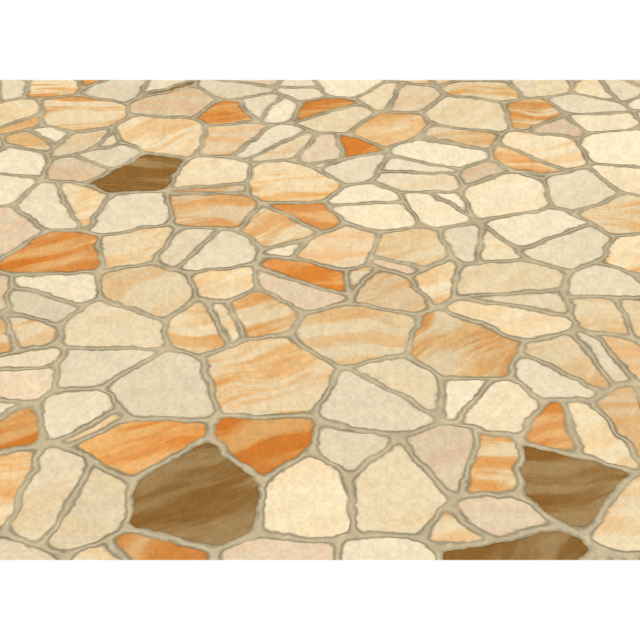
Reproduce this texture procedurally as a WebGL 1 fragment shader.

```glsl
precision highp float;
uniform vec2 u_resolution;

#define HORIZON 1.8
#define PLANE_SCALE vec2(10.0, 23.0)
#define BAND_LOW 0.125
#define BAND_HIGH 0.875
#define JITTER 0.92
#define SIZE_SPREAD 0.26
#define SPLIT_SHARE 0.5
#define HALF_GAP 0.042
#define CORNER 30.0
#define GRAIN 0.07

const vec3 CREAM  = vec3(0.95, 0.885, 0.75);
const vec3 SAND   = vec3(0.86, 0.80, 0.66);
const vec3 TAN    = vec3(0.91, 0.73, 0.48);
const vec3 PINK   = vec3(0.91, 0.75, 0.62);
const vec3 ORANGE = vec3(0.84, 0.50, 0.20);
const vec3 BROWN  = vec3(0.56, 0.40, 0.20);
const vec3 MORTAR = vec3(0.79, 0.725, 0.585);

float hash(vec2 p) {
  return fract(sin(dot(p, vec2(127.1, 311.7))) * 43758.55);
}

float noise(vec2 p) {
  vec2 i = floor(p), f = fract(p);
  f = f * f * (3.0 - 2.0 * f);
  return mix(mix(hash(i), hash(i + vec2(1, 0)), f.x),
             mix(hash(i + vec2(0, 1)), hash(i + vec2(1, 1)), f.x), f.y);
}

float fbm(vec2 p) {
  float sum = 0.0, amp = 0.53;
  for (int i = 0; i < 4; i++) {
    sum += amp * noise(p);
    p = p * 2.1 + 17.3;
    amp *= 0.5;
  }
  return sum;
}

// Stone centre in xy, its size weight in z
vec3 site(vec2 cell) {
  vec2 offset = vec2(hash(cell), hash(cell + 43.7)) - 0.5;
  return vec3(cell + 0.5 + JITTER * offset, SIZE_SPREAD * hash(cell + 91.3));
}

float power(vec2 p, vec3 s) {
  vec2 d = p - s.xy;
  return dot(d, d) - s.z;
}

// Weighted cells, some cut in two: x = distance to the joint, yz = stone id
vec3 paving(vec2 p) {
  vec2 base = floor(p), home = base;
  float nearest = 1e3;
  for (int j = -2; j <= 2; j++) for (int i = -2; i <= 2; i++) {
    vec2 cell = base + vec2(i, j);
    float d = power(p, site(cell));
    if (d < nearest) { nearest = d; home = cell; }
  }
  vec3 own = site(home);
  float sum = 0.0;
  for (int j = -2; j <= 2; j++) for (int i = -2; i <= 2; i++) {
    vec2 cell = base + vec2(i, j);
    if (distance(cell, home) > 0.5) {
      vec3 s = site(cell);
      float e = (power(p, s) - nearest) / (2.0 * distance(s.xy, own.xy));
      sum += exp(-CORNER * e);
    }
  }
  vec2 id = home;
  if (hash(home + 7.9) < SPLIT_SHARE) {
    float turn = 6.283 * hash(home + 15.1);
    float cut = dot(p - own.xy, vec2(cos(turn), sin(turn))) + 0.1;
    sum += exp(-CORNER * abs(cut));
    id += 0.37 * step(0.0, cut);
  }
  return vec3(-log(sum) / CORNER, id);
}

// Sandstone with veins running along its own direction
vec3 stone(vec2 p, vec2 id) {
  float kind = hash(id + 3.3), tint = hash(id + 5.7), stain = hash(id + 8.1);
  float turn = mix(-0.2, 0.85, hash(id + 2.2));
  float c = cos(turn), s = sin(turn);
  vec2 q = vec2(c * p.x + s * p.y, c * p.y - s * p.x) + 31.0 * stain;
  q.y += 0.25 * noise(p * 2.0);
  float vein = smoothstep(0.36, 0.70, fbm(q * vec2(0.9, 4.5)));
  float cloud = smoothstep(0.3, 0.7, fbm(q * vec2(0.8, 1.6) + 9.0));
  vec3 col = mix(CREAM, SAND, 0.65 * tint * tint + 0.25 * cloud * tint);
  col = mix(col, PINK, 0.6 * step(0.8, tint) * (0.4 + 0.6 * vein));
  col = mix(col, TAN, clamp(1.5 * stain - 0.5, 0.0, 1.0) * (0.3 + 0.7 * vein));
  col = mix(col, ORANGE, 0.55 * smoothstep(0.55, 0.95, stain) * vein * cloud);
  float rust = step(0.90, kind) * (1.0 - step(0.975, kind));
  col = mix(col, mix(ORANGE, TAN, 0.75 * vein), rust * (0.75 + 0.25 * cloud));
  col = mix(col, mix(BROWN, SAND, 0.35 * vein), step(0.975, kind));
  return col * (0.97 + 0.09 * hash(id + 6.4));
}

void main() {
  vec2 uv = gl_FragCoord.xy / u_resolution;
  float pixel = 1.0 / u_resolution.y;

  // Ground plane seen in perspective
  float depth = 1.0 / (HORIZON - uv.y);
  vec2 p = PLANE_SCALE * depth * vec2(uv.x - 0.5, 1.0) + 40.0;
  float blur = PLANE_SCALE.y * depth * depth * pixel;

  // Chipped edges
  vec2 rough = vec2(noise(p * 5.0), noise(p * 5.0 + 60.0)) - 0.5;
  vec2 chips = vec2(noise(p * 17.0), noise(p * 17.0 + 80.0)) - 0.5;
  vec3 slab = paving(p + 0.07 * rough + 0.025 * chips);
  float edge = slab.x - HALF_GAP;

  // Stones over mortar, with a thin shaded rim
  vec3 col = mix(MORTAR * (0.95 + 0.1 * noise(p * 9.0)), stone(p, slab.yz),
                 smoothstep(-0.7 * blur, 0.7 * blur, edge));
  float rim = 1.0 - smoothstep(0.0, 0.018 + blur, abs(edge + 0.008));
  col *= 1.0 - 0.2 * rim * (0.3 + noise(p * 4.0 + 20.0));
  col *= 1.0 + GRAIN * (noise(uv * 230.0) + 0.6 * noise(uv * 90.0) - 0.8);

  // White margins above and below
  float band = smoothstep(-pixel, pixel, min(uv.y - BAND_LOW, BAND_HIGH - uv.y));
  gl_FragColor = vec4(mix(vec3(1.0), col, band), 1.0);
}
```
